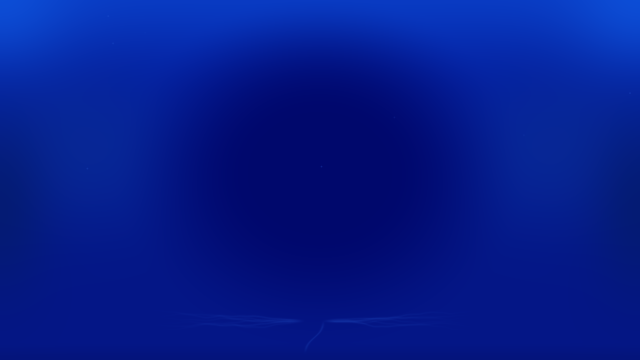
Reproduce this background procedurally as a WebGL 2 fragment shader.

```glsl
#version 300 es
precision highp float;
// Deep blue backdrop: a vertical gradient with lit upper corners and hazy
// sides surrounds a soft dark oval. Faint noise-bent filaments branch from
// a short stem near the floor, and a few hashed specks drift above.

#define OVAL_CENTER vec2(0.5, 0.52)
#define OVAL_RADIUS vec2(0.33, 0.50)
#define HAZE_STRENGTH 0.75
#define EDGE_SHADE 0.75
#define CORNER_GLOW 0.55
#define THREAD_COUNT 6
#define THREAD_WIDTH 0.0016
#define THREAD_LIGHT 0.30
#define SPECK_GRID 14.0
#define SPECK_DENSITY 0.06

uniform vec2 u_resolution;
out vec4 outColor;

const vec3 FLOOR_BLUE = vec3(0.015, 0.085, 0.525);
const vec3 UPPER_BLUE = vec3(0.015, 0.125, 0.635);
const vec3 TOP_BLUE = vec3(0.035, 0.235, 0.77);
const vec3 CORNER_BLUE = vec3(0.06, 0.36, 0.90);
const vec3 HAZE_BLUE = vec3(0.03, 0.165, 0.585);
const vec3 SHADE_BLUE = vec3(0.015, 0.105, 0.42);
const vec3 OVAL_BLUE = vec3(0.0, 0.03, 0.425);
const vec3 THREAD_BLUE = vec3(0.16, 0.38, 0.85);

vec2 hash2(vec2 p) {
    vec3 q = fract(p.xyx * vec3(0.1031, 0.1030, 0.0973));
    q += dot(q, q.yzx + 33.33);
    return fract((q.xx + q.yz) * q.zy);
}

// Gradient noise, roughly -0.7 to 0.7
float cornerSlope(vec2 cell, vec2 corner, vec2 f) {
    return dot(hash2(cell + corner) * 2.0 - 1.0, f - corner);
}

float gradientNoise(vec2 p) {
    vec2 i = floor(p), f = fract(p);
    vec2 w = f * f * f * (f * (f * 6.0 - 15.0) + 10.0);
    float low = mix(cornerSlope(i, vec2(0, 0), f), cornerSlope(i, vec2(1, 0), f), w.x);
    float high = mix(cornerSlope(i, vec2(0, 1), f), cornerSlope(i, vec2(1, 1), f), w.x);
    return mix(low, high, w.y);
}

float softSpot(vec2 p, vec2 center, vec2 radius) {
    vec2 d = (p - center) / radius;
    return exp(-dot(d, d));
}

vec3 backdrop(vec2 p) {
    vec2 side = vec2(0.5 - abs(p.x - 0.5), p.y);
    vec3 color = mix(FLOOR_BLUE, UPPER_BLUE, smoothstep(0.25, 0.85, p.y));
    color = mix(color, TOP_BLUE, pow(smoothstep(0.70, 1.04, p.y), 1.3));

    // Side haze, shaded outer edges and bright corners
    color = mix(color, HAZE_BLUE, HAZE_STRENGTH * softSpot(side, vec2(0.13, 0.59), vec2(0.15, 0.22)));
    color = mix(color, SHADE_BLUE, EDGE_SHADE * softSpot(side, vec2(0.0, 0.43), vec2(0.075, 0.24)));
    color = mix(color, CORNER_BLUE, CORNER_GLOW * softSpot(side, vec2(0.0, 1.0), vec2(0.11, 0.19)));

    // Dark oval, then a slight falloff along the floor
    float radius = length((p - OVAL_CENTER) / OVAL_RADIUS);
    color = mix(color, OVAL_BLUE, 1.0 - smoothstep(0.32, 1.0, radius));
    return color * mix(0.92, 1.0, smoothstep(0.0, 0.05, p.y));
}

float stroke(float d, float pixel) {
    float width = max(THREAD_WIDTH, pixel);
    return exp(-d * d / (width * width)) * THREAD_WIDTH / width;
}

// Branches spread sideways from the stem top
float filaments(vec2 p, float pixel) {
    float reach = abs(p.x - 0.49);
    float fade = smoothstep(0.28, 0.06, reach) * smoothstep(0.012, 0.04, reach);
    float light = 0.0;
    for (int i = 0; i < THREAD_COUNT; i++) {
        float k = float(i);
        float fan = (k / float(THREAD_COUNT - 1) - 0.5) * 0.22 * reach;
        float bend = gradientNoise(vec2(p.x * 11.0, k * 3.7 + 0.5)) * 0.022;
        bend += gradientNoise(vec2(p.x * 45.0, k * 5.3 + 0.3)) * 0.006;
        float y = 0.108 + fan + bend * smoothstep(0.0, 0.1, reach);
        light += stroke(p.y - y, pixel) * fade * mix(0.3, 0.7, hash2(vec2(k, 7.0)).x);
    }

    // Curved stem
    float stemX = 0.491 + 0.015 * tanh((p.y - 0.062) * 42.0);
    float span = smoothstep(0.015, 0.04, p.y) * (1.0 - smoothstep(0.09, 0.112, p.y));
    float aspect = u_resolution.x / u_resolution.y;
    return light + stroke((p.x - stemX) * aspect * 0.8, pixel) * span;
}

float specks(vec2 q, float pixel) {
    vec2 cell = floor(q * SPECK_GRID);
    vec2 seed = hash2(cell + 19.0);
    vec2 center = (cell + 0.2 + 0.6 * hash2(cell + 53.0)) / SPECK_GRID;
    float dotLight = 1.0 - smoothstep(0.0, 0.0015 + pixel, length(q - center));
    return dotLight * step(seed.x, SPECK_DENSITY) * seed.y * step(0.4, q.y);
}

void main() {
    vec2 p = gl_FragCoord.xy / u_resolution;
    float pixel = 1.0 / u_resolution.y;
    vec3 color = backdrop(p);
    float light = filaments(p, pixel) + specks(gl_FragCoord.xy * pixel, pixel);
    color = mix(color, THREAD_BLUE, THREAD_LIGHT * min(light, 1.0));
    outColor = vec4(color, 1.0);
}
```
